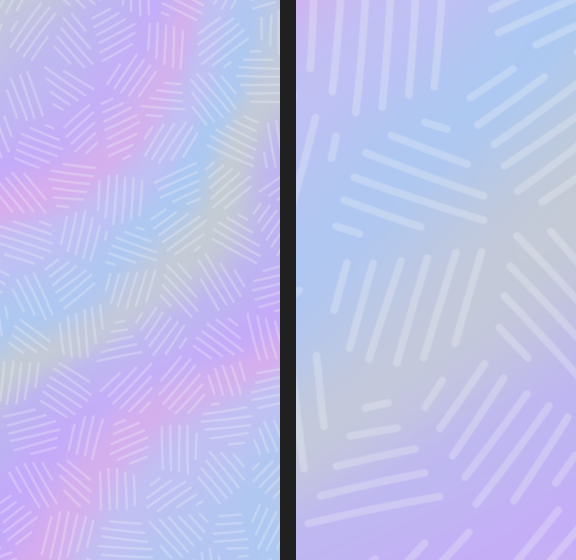
Left: the whole. Right: its middle third, enlarged.
Reproduce this pattern procedurally as a Shadertoy shader.

```glsl
// Soft pastel diagonal bands covered with groups of pale hatch strokes.
// A warped cyclic palette gives the bands; each Voronoi cell holds one group
// of parallel strokes, clipped against the cell borders with round ends.

const float CELL = 0.178;          // size of a hatch group, in canvas widths
const float JITTER = 0.72;         // scatter of the group centres
const float SPACING = 0.030;       // distance between strokes
const float HALF_WIDTH = 0.0045;   // half thickness of a stroke
const float INSET = 0.015;         // stroke ends stay this far from the border
const float MAX_REACH = 0.100;     // longest half stroke
const float MIN_LENGTH = 0.022;    // shorter strokes are dropped
const float STROKE_OPACITY = 0.29;
const vec3 STROKE_COLOR = vec3(0.94, 0.95, 0.97);

const float BAND_PERIOD = 1.6;     // width of one full palette cycle
const float BAND_WARP = 0.42;
const vec3 PEARL = vec3(0.76, 0.76, 0.93);
const int STOPS = 6;
const vec3 PALETTE[STOPS] = vec3[STOPS](
    vec3(0.77, 0.66, 0.98),        // violet
    vec3(0.85, 0.67, 0.93),        // pink
    vec3(0.75, 0.75, 0.96),        // periwinkle
    vec3(0.66, 0.79, 0.95),        // sky
    vec3(0.77, 0.80, 0.82),        // sage
    vec3(0.74, 0.70, 0.95));       // lavender

float hash(vec2 p) {
    vec3 q = fract(vec3(p.xyx) * 0.1031);
    q += dot(q, q.yzx + 33.33);
    return fract((q.x + q.y) * q.z);
}

float noise(vec2 p) {
    vec2 i = floor(p), f = fract(p);
    f = f * f * f * (f * (f * 6.0 - 15.0) + 10.0);
    return mix(mix(hash(i), hash(i + vec2(1, 0)), f.x),
               mix(hash(i + vec2(0, 1)), hash(i + vec2(1, 1)), f.x), f.y);
}

// Diagonal pastel bands, bent and faded by broad noise
vec3 background(vec2 p, float height) {
    float phase = (1.2 * p.x + height - p.y - 0.5) / BAND_PERIOD;
    phase += BAND_WARP * (noise(p * 1.7 + 11.3) - 0.5);
    float s = fract(phase) * float(STOPS);
    int i = int(s) % STOPS;
    vec3 c = mix(PALETTE[i], PALETTE[(i + 1) % STOPS], smoothstep(0.0, 1.0, fract(s)));
    return mix(c, PEARL, 0.5 * noise(p * 2.3 + 47.0));
}

vec2 groupCentre(vec2 id) {
    vec2 r = vec2(hash(id + 17.0), hash(id + 71.0));
    return (id + 0.5 + JITTER * (r - 0.5)) * CELL;
}

// Distance to the closest stroke of the group that owns point p
float strokeDistance(vec2 p) {
    // Owning cell
    vec2 base = floor(p / CELL), id = base;
    float nearest = 1e3;
    for (int y = -1; y <= 1; y++)
    for (int x = -1; x <= 1; x++) {
        vec2 candidate = base + vec2(x, y);
        float d = distance(p, groupCentre(candidate));
        if (d < nearest) { nearest = d; id = candidate; }
    }

    // Neighbouring groups lean towards crossing directions
    vec2 centre = groupCentre(id);
    float angle = 1.5708 * mod(id.x + id.y, 2.0) + 1.9 * (hash(id + 5.0) - 0.5);
    vec2 dir = vec2(cos(angle), sin(angle)), normal = vec2(-dir.y, dir.x);
    vec2 q = vec2(dot(p - centre, dir), dot(p - centre, normal));

    // Closest stroke, as an offset line through the cell
    float shift = hash(id + 29.0) - 0.5;
    float k = round(q.y / SPACING - shift);
    float offset = (k + shift) * SPACING;
    vec2 strokeId = id * 7.0 + vec2(k, 3.0 * k) + 101.0;

    // Clip the line by the bisector to each neighbour
    float lo = -MAX_REACH, hi = MAX_REACH;
    for (int y = -2; y <= 2; y++)
    for (int x = -2; x <= 2; x++) {
        if (x == 0 && y == 0) continue;
        vec2 d = groupCentre(id + vec2(x, y)) - centre;
        float len = length(d);
        d /= len;
        float slope = dot(dir, d);
        if (abs(slope) < 1e-4) slope = 1e-4;
        float t = (0.5 * len - INSET - offset * dot(normal, d)) / slope;
        if (slope > 0.0) hi = min(hi, t); else lo = max(lo, t);
    }
    lo += 0.008 * hash(strokeId);
    hi -= 0.008 * hash(strokeId + 13.0);
    if (hi - lo < MIN_LENGTH) return 1.0;

    // Slight hand-drawn tilt and bow
    float t = clamp(q.x, lo, hi);
    float tilt = 0.07 * (hash(strokeId + 37.0) - 0.5);
    float bow = 0.6 * (hash(id + 53.0) - 0.5);
    return length(q - vec2(t, offset + tilt * t + bow * t * t));
}

void mainImage(out vec4 fragColor, in vec2 fragCoord) {
    vec2 p = fragCoord / iResolution.x;
    vec3 color = background(p, iResolution.y / iResolution.x);
    float soft = max(0.0014, 0.7 / iResolution.x);
    float ink = 1.0 - smoothstep(-soft, soft, strokeDistance(p) - HALF_WIDTH);
    color = mix(color, STROKE_COLOR, STROKE_OPACITY * ink);
    fragColor = vec4(color, 1.0);
}
```
